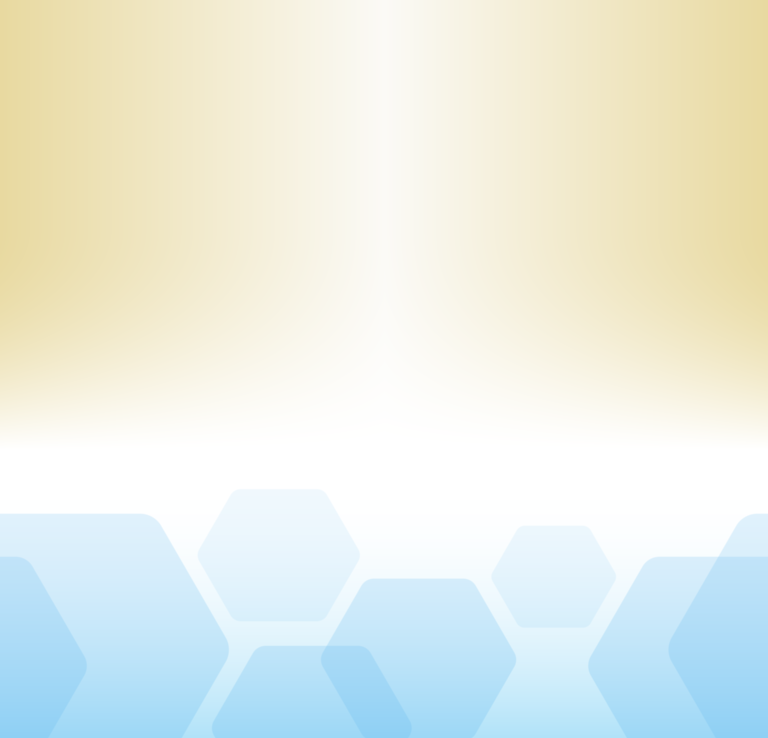
Write a Shadertoy shader that draws this background.

```glsl
// Pale gold curtain of light fading to white above translucent blue hexagons.

// Lengths are fractions of the canvas width, measured from the lower left.
const vec3 GOLD_EDGE = vec3(0.910, 0.851, 0.627);
const vec3 GOLD_CORE = vec3(0.984, 0.980, 0.965);
const vec3 SKY_BASE  = vec3(0.690, 0.886, 0.973);
const vec3 HEX_BLUE  = vec3(0.420, 0.740, 0.940);

const float CORE_X      = 0.501;  // brightest column of the curtain
const float GOLD_FULL   = 0.661;  // gold is undimmed above this height
const float GOLD_END    = 0.375;  // gold has vanished at this height
const float SKY_TOP     = 0.336;  // blue begins below this height
const float ROUNDING    = 0.18;   // corner radius relative to half height
const float ALPHA_SMALL = 0.10;
const float ALPHA_LARGE = 0.19;
const float DEPTH_GAIN  = 0.5;    // extra opacity at the bottom edge

// Each hexagon: centre x, centre y, half width, half height.
const int HEX_COUNT = 8;
const vec4 HEXAGONS[HEX_COUNT] = vec4[HEX_COUNT](
    vec4( 0.078, 0.115, 0.225, 0.177),
    vec4(-0.046, 0.094, 0.163, 0.142),
    vec4( 0.363, 0.238, 0.108, 0.086),
    vec4( 0.545, 0.102, 0.130, 0.1055),
    vec4( 0.406, 0.013, 0.133, 0.107),
    vec4( 0.721, 0.210, 0.083, 0.0664),
    vec4( 0.931, 0.094, 0.169, 0.142),
    vec4( 1.070, 0.115, 0.2045, 0.177));

float segmentDistance(vec2 p, vec2 a, vec2 b) {
    vec2 ab = b - a;
    return length(p - a - ab * clamp(dot(p - a, ab) / dot(ab, ab), 0.0, 1.0));
}

// Signed distance to a flat-topped hexagon with 60 degree sides.
float roundedHexagon(vec2 p, float halfWidth, float halfHeight) {
    const vec2 SIDE_NORMAL = vec2(0.866, 0.5);
    float radius = ROUNDING * halfHeight;
    float height = halfHeight - radius;
    float width = halfWidth - radius / SIDE_NORMAL.x;
    p = abs(p);
    vec2 shoulder = vec2(width - height * 0.5774, height);
    float edge = min(segmentDistance(p, vec2(0.0, height), shoulder),
                     segmentDistance(p, shoulder, vec2(width, 0.0)));
    float side = max(p.y - height, dot(p, SIDE_NORMAL) - width * SIDE_NORMAL.x);
    return (side > 0.0 ? edge : -edge) - radius;
}

vec3 background(vec2 p, float depth) {
    // Gold deepens sideways and dissolves downward, sooner near the core
    float offset = min(abs(p.x - CORE_X) * 2.0, 1.0);
    vec3 gold = mix(GOLD_CORE, GOLD_EDGE, offset);
    float descent = clamp((GOLD_FULL - p.y) / (GOLD_FULL - GOLD_END), 0.0, 1.0);
    float strength = pow(1.0 - descent * descent, 1.6 - 0.6 * offset);
    vec3 color = mix(vec3(1.0), gold, strength);

    // Blue gathers toward the bottom
    return mix(color, SKY_BASE, depth * depth);
}

void mainImage(out vec4 fragColor, in vec2 fragCoord) {
    vec2 p = fragCoord / iResolution.x;
    float pixel = 1.0 / iResolution.x;
    float depth = clamp(1.0 - p.y / SKY_TOP, 0.0, 1.0);
    vec3 color = background(p, depth);

    // Overlapping hexagons, the larger ones more opaque
    for (int i = 0; i < HEX_COUNT; i++) {
        vec4 hexagon = HEXAGONS[i];
        float d = roundedHexagon(p - hexagon.xy, hexagon.z, hexagon.w);
        float coverage = 1.0 - smoothstep(-pixel, pixel, d);
        float alpha = mix(ALPHA_SMALL, ALPHA_LARGE, smoothstep(0.09, 0.10, hexagon.w));
        color = mix(color, HEX_BLUE, coverage * alpha * (1.0 + DEPTH_GAIN * depth));
    }

    fragColor = vec4(color, 1.0);
}
```
